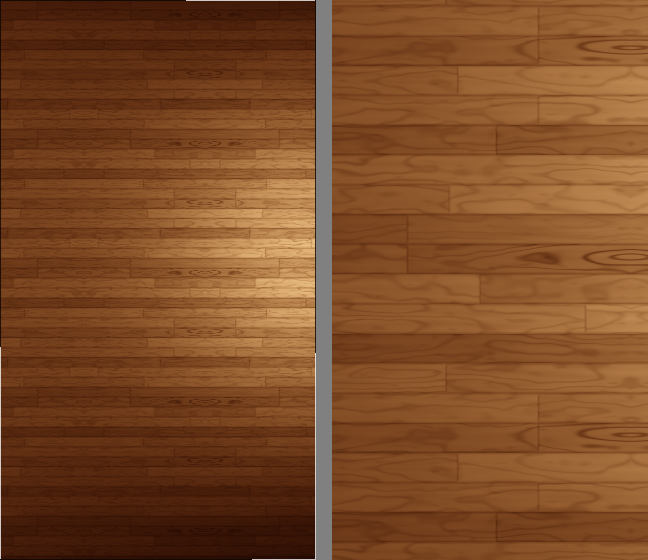
Left, the full canvas; right, a detail of the centre.
A Shadertoy shader for this texture:

```glsl
// Mirrored strips of polished wood flooring, lit by a warm glow from the right.

vec2 gradientAt(vec2 cell) {
    vec2 q = fract(cell * vec2(0.1031, 0.1137));
    q += dot(q, q.yx + 33.33);
    return 2.0 * fract((q.xx + q.yx) * q.yx * vec2(7.13, 9.71)) - 1.0;
}

float gradientNoise(vec2 p) {
    vec2 i = floor(p), f = fract(p);
    vec2 w = f * f * f * (f * (f * 6.0 - 15.0) + 10.0);
    vec2 e = vec2(1, 0);
    float low = mix(dot(gradientAt(i), f), dot(gradientAt(i + e), f - e), w.x);
    float high = mix(dot(gradientAt(i + e.yx), f - e.yx), dot(gradientAt(i + 1.0), f - 1.0), w.x);
    return mix(low, high, w.y);
}

// Distance of each strip's end joint from the mirror axis, and its relative tone
const float JOINT[13] = float[13](.133, .133, .09, .027, .18, .11, .055, .055, .103, .055, .08, .19, .108);
const float TONE[13] = float[13](-.09, -.06, .02, .03, -.09, .03, .01, -.05, .05, .02, -.10, .03, .05);

// Returns a brightness factor for the wood
float planks(vec2 p, float pixel) {
    // Fold horizontally about the knots; repeat every 13 strips downward
    float u = abs(mod(p.x - 0.366 + 0.216, 0.432) - 0.216);
    float y = mod((1.0 - p.y) * 56.4, 13.0);
    float strip = floor(y), v = y - strip;
    int row = int(strip);
    float plank = step(JOINT[row], u);
    vec2 seed = vec2(strip * 17.3 + plank * 41.7, strip * 5.0 + plank * 73.0);

    // Contoured growth rings, with long eye-shaped knots in two strips
    float rings = 3.5 * gradientNoise(vec2(u * 13.0, v * 1.3) + seed);
    rings += 0.5 * gradientNoise(vec2(u * 70.0, v * 3.0) + seed);
    float eye = length(vec2(u * 17.0, (v - 0.42) * 2.2));
    float knot = (row == 1 || row == 7) ? 1.0 - smoothstep(0.6, 1.5, eye) : 0.0;
    rings = mix(rings + v * 1.2, eye * 2.6 + 0.35 * rings, knot);
    float vein = pow(0.5 + 0.5 * sin(rings * 6.283), 5.0);
    float strength = 0.09 + 0.10 * gradientNoise(vec2(u * 8.0, 0.5) + seed.yx) + 0.16 * knot;

    // Fine fibres and short dark pores
    float fibre = gradientNoise(vec2(u * 24.0, v * 5.0) + seed);
    float pores = smoothstep(0.2, 0.6, gradientNoise(vec2(u * 90.0, v * 6.0) + seed.yx));
    float shade = 1.0 + TONE[row] + 0.05 * gradientAt(seed + 3.0).x;
    shade += 0.07 * fibre - 0.07 * pores - max(strength, 0.02) * vein;

    // Seams between strips and at plank ends
    float seam = min(v, 1.0 - v) / 56.4;
    float end = abs(u - JOINT[row]);
    float line = 1.0 - smoothstep(0.0, 0.0009 + pixel, seam);
    line = max(line, 0.8 * (1.0 - smoothstep(0.0, 0.0006 + pixel, end)));
    return shade - 0.13 * line;
}

void mainImage(out vec4 fragColor, in vec2 fragCoord) {
    vec2 p = fragCoord / iResolution.y;
    float aspect = iResolution.x / iResolution.y;
    float pixel = 1.0 / iResolution.y;

    // Broad vertical falloff plus a bright spot at the right side
    vec2 d = p - vec2(aspect, 0.54);
    float light = 0.51 - d.y * d.y * (0.8 + 0.6 * p.x);
    light += 0.46 * exp(-dot(d, d) / 0.075);

    // Shadows turn redder as each channel falls off at its own rate
    float level = max(light * planks(p, pixel), 0.02);
    vec3 color = vec3(0.88, 0.70, 0.47) * pow(vec3(level), vec3(1.0, 1.57, 2.2));

    // Hairline frame, partly dark and partly pale
    vec2 far = vec2(aspect, 1.0) - p;
    float side = min(p.x, far.x), cap = min(p.y, far.y);
    float pale = side < cap ? step(p.y, p.x < far.x ? 0.38 : 0.37)
                            : step(p.y < far.y ? 0.45 : 0.332, p.x);
    float frame = 1.0 - smoothstep(0.0013 - 0.5 * pixel, 0.0013 + 0.5 * pixel, min(side, cap));
    color = mix(color, mix(vec3(0.06, 0.03, 0.01), vec3(0.95), pale), frame);

    fragColor = vec4(color, 1.0);
}
```
